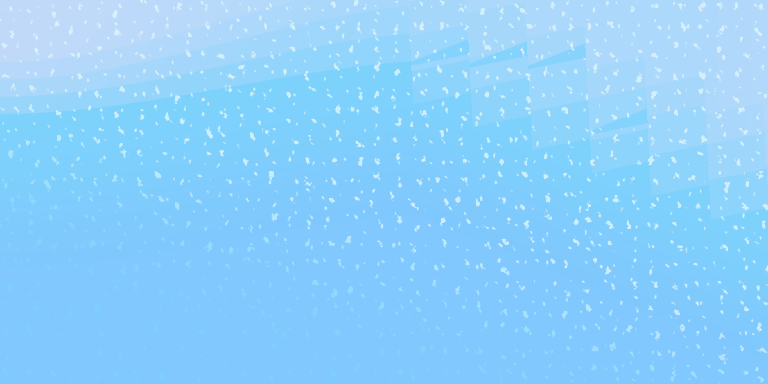
Give the GLSL for this background, as a WebGL 1 fragment shader.

```glsl
precision highp float;
// A pale sky-blue wash: curved lavender veils across the upper left break into
// stepped, slanted tiles descending on the right. Ragged light flecks are
// scattered on jittered grids and fade to faint cyan toward the lower left.

uniform vec2 u_resolution;

const vec3 BLUE = vec3(0.500, 0.785, 0.992);
const vec3 CYAN = vec3(0.490, 0.822, 0.988);
const vec3 LAVENDER = vec3(0.825, 0.860, 0.975);
const vec3 PALE_BLUE = vec3(0.730, 0.855, 0.985);
const vec3 FLECK_WHITE = vec3(0.860, 0.955, 0.985);
const vec3 FLECK_CYAN = vec3(0.480, 0.875, 0.995);

const float TILE_START = 1.075;    // where veils turn into tiles
const float TILE_WIDTH = 0.152;
const float TILE_DROP = 0.060;     // descent from one column to the next
const float TILE_SLOPE = 0.20;     // rise of tile edges
const float TILE_LEAN = 0.05;      // lean of column sides
const float VEIL_OPACITY = 0.32;
const float FLECK_CELL = 0.056;
const vec2 FLECK_SIZE = vec2(0.0052, 0.0092);

float hash(vec2 p) {
  return fract(sin(dot(p, vec2(127.1, 311.7))) * 43758.5453);
}

float noise(vec2 p) {
  vec2 i = floor(p);
  vec2 f = fract(p);
  f = f * f * (3.0 - 2.0 * f);
  return mix(mix(hash(i), hash(i + vec2(1.0, 0.0)), f.x),
             mix(hash(i + vec2(0.0, 1.0)), hash(i + 1.0), f.x), f.y);
}

// Lower edge of a curved veil
float veilEdge(float x, float layer) {
  return 0.703 + 0.045 * layer
       + (0.142 + 0.028 * layer) * smoothstep(0.0, 1.2, x);
}

// Soft water gradient, brightest along the shoreline
vec3 water(vec2 p) {
  float shore = veilEdge(p.x, 0.0) - 0.42 * max(p.x - TILE_START, 0.0);
  return mix(CYAN, BLUE, smoothstep(0.04, 0.40, shore - p.y));
}

vec3 addVeils(vec3 color, vec2 p, float pixel) {
  float column = (p.x - TILE_START + TILE_LEAN * (p.y - 0.75)) / TILE_WIDTH;
  float index = floor(column);
  float across = column - index;
  float tiled = step(0.0, index);
  float low = 0.729 - TILE_DROP * index + TILE_SLOPE * TILE_WIDTH * across;
  vec3 base = color;
  vec3 pale = mix(LAVENDER, PALE_BLUE, smoothstep(0.1, 1.1, p.x + 1.0 - p.y));
  pale = mix(pale, LAVENDER, 0.35 * smoothstep(1.75, 2.0, p.x));

  for (int i = 0; i < 4; i++) {
    float layer = float(i);
    float jitter = 0.04 * (hash(vec2(index, layer)) - 0.5) * min(layer, 1.0);
    float edge = mix(veilEdge(p.x, layer), low + 0.095 * layer + jitter, tiled);
    float cover = smoothstep(-pixel, pixel, p.y - edge);
    float opacity = VEIL_OPACITY - 0.08 * tiled * (1.0 - min(layer, 1.0));
    color = mix(color, pale, cover * opacity);
  }

  // Water slivers between the first tiles
  float height = p.y - low - 0.10 - 0.055 * mod(index, 3.0);
  float sliver = smoothstep(-pixel, pixel, height)
               * smoothstep(-pixel, pixel, 0.010 + 0.028 * across - height);
  sliver *= tiled * step(index, 3.5);
  return mix(color, base, 0.75 * sliver);
}

// One jittered grid of ragged, rotated flecks
float flecks(vec2 p, float cell, float scale, float seed, float pixel) {
  vec2 id = floor(p / cell);
  vec2 jitter = vec2(hash(id + seed), hash(id + seed + 17.3)) - 0.5;
  vec2 q = p - (id + 0.5 + 0.58 * jitter) * cell;
  float angle = 1.6 * (hash(id + seed + 41.7) - 0.7);
  float c = cos(angle);
  float s = sin(angle);
  q = vec2(c * q.x - s * q.y, s * q.x + c * q.y);
  vec2 size = FLECK_SIZE * scale * mix(0.6, 1.2, hash(id + seed + 73.1));
  float ragged = 1.6 * (noise(p * 170.0 + seed) - 0.4);
  float shape = (length(q / size) - 1.0 + ragged) * size.x;
  return 1.0 - smoothstep(-pixel, pixel, shape);
}

void main() {
  vec2 p = gl_FragCoord.xy / u_resolution.y;
  p.x *= 2.0 * u_resolution.y / u_resolution.x;
  float pixel = 0.75 / u_resolution.y;

  vec3 color = addVeils(water(p), p, pixel);

  // Large flecks and small crumbs, whiter toward the upper right
  float mask = 0.0;
  for (int i = 0; i < 2; i++) {
    float k = float(i);
    mask = max(mask, flecks(p + 0.023 * k, FLECK_CELL * (1.0 - 0.2 * k),
                            1.0 - 0.45 * k, 9.0 * k, pixel));
  }
  float light = smoothstep(0.28, 0.80, p.y + 0.30 * p.x);
  vec3 fleckColor = mix(FLECK_CYAN, FLECK_WHITE, light);
  color = mix(color, fleckColor, mask * mix(0.30, 0.85, light));

  gl_FragColor = vec4(color, 1.0);
}
```
